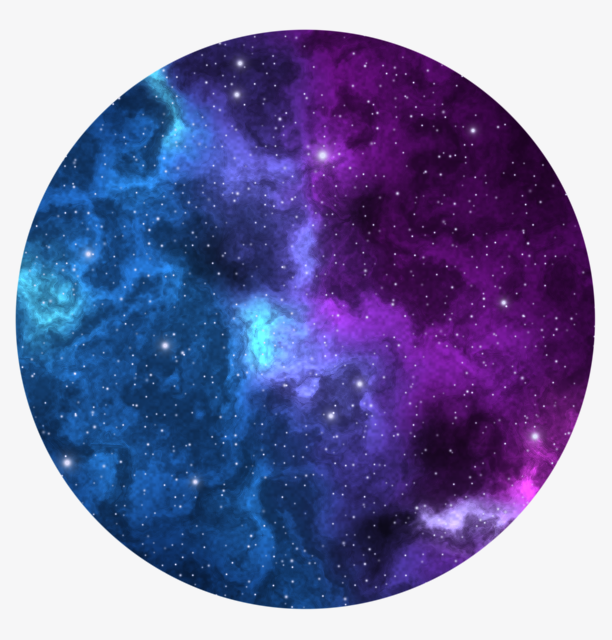
Write a Shadertoy shader that draws this background.

```glsl
// A round window onto a nebula: cyan and blue clouds on the left, violet on the right.
// Soft glows and shadows are placed on noise-warped coordinates, textured with
// fractal noise, then sprinkled with hashed stars and cut out by a disc.

const vec3 PAPER = vec3(0.965, 0.965, 0.968);
const vec3 NAVY = vec3(0.04, 0.14, 0.30);
const vec3 BLUE = vec3(0.10, 0.31, 0.58);
const vec3 AZURE = vec3(0.16, 0.50, 0.83);
const vec3 CYAN = vec3(0.34, 0.82, 0.95);
const vec3 INDIGO = vec3(0.24, 0.19, 0.53);
const vec3 PERIWINKLE = vec3(0.45, 0.48, 0.92);
const vec3 PURPLE = vec3(0.32, 0.05, 0.40);
const vec3 VIOLET = vec3(0.53, 0.17, 0.73);
const vec3 MAGENTA = vec3(0.83, 0.25, 0.88);
const vec3 PLUM = vec3(0.14, 0.01, 0.17);
const vec3 LILAC = vec3(0.69, 0.62, 0.97);
const vec3 STARLIGHT = vec3(0.88, 0.88, 1.0);

float hash(vec2 p) {
    return fract(sin(dot(p, vec2(127.1, 311.7))) * 43758.5);
}

float noise(vec2 p) {
    vec2 i = floor(p), f = fract(p);
    f = f * f * (3.0 - 2.0 * f);
    vec2 e = vec2(1.0, 0.0);
    return mix(mix(hash(i), hash(i + e.xy), f.x),
               mix(hash(i + e.yx), hash(i + e.xx), f.x), f.y);
}

float fbm(vec2 p) {
    float sum = 0.0, amplitude = 0.5;
    for (int i = 0; i < 6; i++) {
        sum += amplitude * noise(p);
        p = mat2(1.6, 1.2, -1.2, 1.6) * p + 7.3;
        amplitude *= 0.54;
    }
    return sum;
}

// Gaussian falloff around the segment a-b
float streak(vec2 p, vec2 a, vec2 b, float radius) {
    vec2 ab = b - a;
    float t = clamp(dot(p - a, ab) / dot(ab, ab), 0.0, 1.0);
    vec2 d = (p - a - ab * t) / radius;
    return exp(-dot(d, d));
}

float blob(vec2 p, vec2 centre, float radius) {
    vec2 d = (p - centre) / radius;
    return exp(-dot(d, d));
}

// One hashed star per grid cell, kept with the given chance
float starLayer(vec2 p, float cells, float chance, float radius) {
    vec2 id = floor(p * cells);
    vec2 offset = 0.25 + 0.5 * vec2(hash(id + 3.1), hash(id + 8.7));
    float keep = step(1.0 - chance, hash(id + 15.3));
    return keep * blob(p, (id + offset) / cells, radius) * (0.25 + 0.75 * hash(id + 21.9));
}

vec3 nebula(vec2 p) {
    vec2 warp = vec2(fbm(p * 9.0), fbm(p * 9.0 + 31.0)) - 0.52;
    vec2 q = p + 0.11 * warp;
    float wisps = smoothstep(0.25, 0.82, fbm(p * 14.0 + 4.0 * warp));
    float lit = 0.55 + 0.8 * wisps;

    // Diagonal sweep from blue through indigo to purple
    float across = q.x + 0.37 * (q.y - 0.5);
    vec3 col = mix(BLUE, INDIGO, smoothstep(0.30, 0.50, across));
    col = mix(col, PURPLE, smoothstep(0.48, 0.68, across));

    // Broad shadows
    col = mix(col, PLUM, 0.85 * blob(q, vec2(0.87, 0.80), 0.23));
    col = mix(col, PLUM, 0.55 * blob(q, vec2(0.89, 0.51), 0.10));
    col = mix(col, NAVY, 0.90 * blob(q, vec2(0.27, 0.10), 0.17));
    col = mix(col, NAVY, 0.75 * blob(q, vec2(0.10, 0.30), 0.08));
    col = mix(col, NAVY, 0.65 * blob(q, vec2(0.18, 0.84), 0.07));
    col = mix(col, INDIGO * 0.45, 0.75 * blob(q, vec2(0.37, 0.90), 0.09));

    // Blue side
    col = mix(col, AZURE, 0.75 * lit * blob(q, vec2(0.07, 0.49), 0.12));
    col = mix(col, CYAN, 0.75 * lit * streak(q, vec2(0.03, 0.57), vec2(0.08, 0.52), 0.045));
    col = mix(col, AZURE, 0.60 * lit * streak(q, vec2(0.26, 0.79), vec2(0.21, 0.70), 0.05));
    col = mix(col, CYAN, 0.68 * lit * streak(q, vec2(0.25, 0.89), vec2(0.27, 0.79), 0.024));
    col = mix(col, AZURE, 0.60 * lit * streak(q, vec2(0.27, 0.55), vec2(0.35, 0.44), 0.05));
    col = mix(col, AZURE, 0.40 * lit * blob(q, vec2(0.18, 0.30), 0.06));
    col = mix(col, AZURE, 0.35 * lit * blob(q, vec2(0.40, 0.19), 0.07));

    // Bright centre and the violet spine beside it
    col = mix(col, PERIWINKLE, 0.50 * lit * blob(q, vec2(0.39, 0.70), 0.09));
    col = mix(col, VIOLET, 0.75 * lit * streak(q, vec2(0.51, 0.76), vec2(0.52, 0.53), 0.055));
    col = mix(col, VIOLET, 0.30 * lit * streak(q, vec2(0.60, 0.50), vec2(0.76, 0.42), 0.09));
    col = mix(col, PERIWINKLE, 0.70 * lit * streak(q, vec2(0.43, 0.49), vec2(0.51, 0.39), 0.06));
    col = mix(col, PERIWINKLE, 0.75 * lit * blob(q, vec2(0.47, 0.61), 0.04));
    col = mix(col, CYAN, 0.85 * lit * blob(q, vec2(0.42, 0.49), 0.045));

    // Lower right rim
    col = mix(col, MAGENTA, 0.85 * lit * streak(q, vec2(0.91, 0.36), vec2(0.81, 0.24), 0.048));
    col = mix(col, LILAC, 0.75 * lit * streak(q, vec2(0.70, 0.20), vec2(0.76, 0.17), 0.042));

    // Dark pockets between the clouds
    float pockets = 0.70 * blob(q, vec2(0.345, 0.59), 0.05) + 0.65 * blob(q, vec2(0.57, 0.68), 0.06)
                  + 0.65 * blob(q, vec2(0.70, 0.32), 0.06) + 0.70 * blob(q, vec2(0.61, 0.18), 0.07);
    float grain = 0.88 + 0.24 * noise(p * 190.0);
    return col * (1.0 - min(pockets, 0.8)) * (0.66 + 0.64 * wisps) * grain;
}

void mainImage(out vec4 fragColor, in vec2 fragCoord) {
    vec2 p = (fragCoord - 0.5 * iResolution.xy) / iResolution.y + vec2(0.479, 0.5);
    vec3 col = nebula(p);

    // Fine star dust, then the leading stars as (x, y, size)
    float stars = 0.0;
    for (int i = 0; i < 3; i++) {
        float k = float(i);
        stars += starLayer(p + 0.37 * k, 64.0 - 20.0 * k, 0.30 - 0.08 * k, 0.0016 + 0.0005 * k);
    }
    vec3 leaders[12] = vec3[12](
        vec3(0.505, 0.757, 0.0075), vec3(0.106, 0.277, 0.0060), vec3(0.376, 0.901, 0.0045),
        vec3(0.371, 0.852, 0.0045), vec3(0.259, 0.460, 0.0050), vec3(0.788, 0.527, 0.0040),
        vec3(0.563, 0.400, 0.0045), vec3(0.518, 0.350, 0.0045), vec3(0.306, 0.247, 0.0040),
        vec3(0.837, 0.318, 0.0055), vec3(0.139, 0.603, 0.0045), vec3(0.740, 0.796, 0.0035));
    for (int i = 0; i < 12; i++) {
        vec3 s = leaders[i];
        stars += 0.9 * blob(p, s.xy, s.z) + 0.25 * blob(p, s.xy, 2.6 * s.z);
    }
    col = mix(col, STARLIGHT, min(stars, 1.0));

    // Disc cut-out with a smooth rim
    float rim = length(p - vec2(0.478, 0.501)) - 0.4525;
    float soft = 1.0 / iResolution.y;
    fragColor = vec4(mix(col, PAPER, smoothstep(-soft, soft, rim)), 1.0);
}
```
